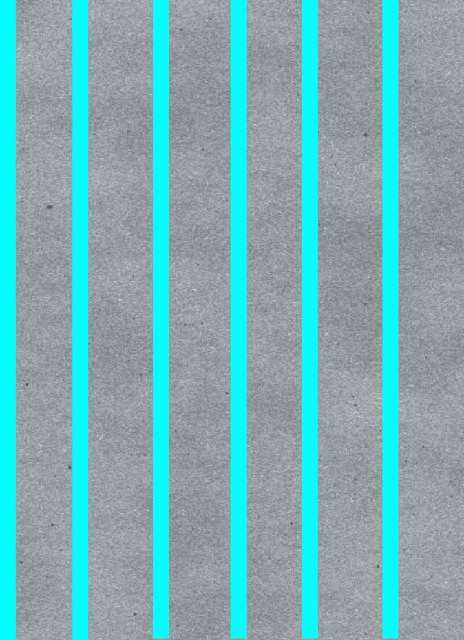
This pattern is drawn by a WebGL 1 fragment shader. Its source:

```glsl
precision highp float;

uniform vec2 u_resolution;

const float STRIPE_COUNT = 6.0;
const float STRIPE_PITCH = 0.1649;
const float STRIPE_HALF_WIDTH = 0.0171;
const vec3 CYAN = vec3(0.005, 1.0, 1.0);
const vec3 PAPER = vec3(0.588, 0.610, 0.627);
const vec3 SPECK = vec3(0.30, 0.30, 0.32);
const vec3 FRINGE = vec3(0.66, 0.59, 0.59);

float hash(vec2 p) {
  vec3 q = fract(vec3(p.xyx) * 0.1031);
  q += dot(q, q.yzx + 33.33);
  return fract((q.x + q.y) * q.z);
}

float valueNoise(vec2 p) {
  vec2 cell = floor(p);
  vec2 f = fract(p);
  f = f * f * (3.0 - 2.0 * f);
  float low = mix(hash(cell), hash(cell + vec2(1.0, 0.0)), f.x);
  float high = mix(hash(cell + vec2(0.0, 1.0)), hash(cell + 1.0), f.x);
  return mix(low, high, f.y);
}

float fbm(vec2 p) {
  float sum = 0.0;
  float amplitude = 0.5;
  for (int i = 0; i < 4; i++) {
    sum += amplitude * valueNoise(p);
    p = mat2(1.6, 1.2, -1.2, 1.6) * p + 17.3;
    amplitude *= 0.5;
  }
  return sum / 0.9375;
}

// Uneven spacing: every third stripe from the second sits left
float stripeCentre(float index) {
  float shift = -0.009 * step(abs(mod(index, 3.0) - 1.0), 0.5);
  shift += 0.0027 * step(abs(index - 3.0), 0.5);
  return 0.017 + STRIPE_PITCH * index + shift;
}

// Signed distance to the nearest stripe; later stripes stop above the base
float stripeDistance(vec2 p) {
  float nearest = 1.0;
  for (float i = 0.0; i < STRIPE_COUNT; i += 1.0) {
    float side = abs(p.x - stripeCentre(i)) - STRIPE_HALF_WIDTH;
    float base = mix(-1.0, 0.0034, step(1.5, i));
    nearest = min(nearest, max(side, base - p.y));
  }
  return nearest;
}

// One irregular dark fleck in some cells of a jittered grid
float specks(vec2 p, float cellSize, float chance, float maxRadius, float blur) {
  vec2 cell = floor(p / cellSize);
  vec2 jitter = vec2(hash(cell + 3.7), hash(cell + 41.3));
  vec2 d = p - (cell + 0.15 + 0.7 * jitter) * cellSize;
  d.x *= mix(0.65, 1.3, hash(cell + 67.1));
  float size = hash(cell + 12.9);
  float radius = maxRadius * mix(0.35, 1.0, size * size);
  float dist = length(d) + 0.001 * (valueNoise(p * 420.0) - 0.5);
  float present = step(hash(cell + 90.5), chance);
  return present * (1.0 - smoothstep(radius - blur, radius + blur, dist));
}

vec3 paperColor(vec2 p, float pixel) {
  // Broad clouds and faint horizontal streaks
  float clouds = fbm(p * vec2(5.0, 8.0) + 4.0) - 0.5;
  float streaks = fbm(p * vec2(18.0, 42.0) + 31.0) - 0.5;
  // Fibrous grain
  float grain = valueNoise(p * vec2(210.0, 320.0)) - 0.5;
  float fine = hash(floor(p * 372.0) + 7.0) - 0.5;
  float tone = 0.12 * clouds + 0.06 * streaks + 0.09 * grain + 0.06 * fine;
  // Pale flecks
  float fleck = smoothstep(0.84, 0.98, valueNoise(p * vec2(190.0, 290.0) + 55.0));
  vec3 color = PAPER + tone + 0.09 * fleck;
  // Dark inclusions, small and large
  float dark = 0.5 * specks(p, 0.037, 0.35, 0.0022, pixel);
  dark = max(dark, 0.75 * specks(p + 0.31, 0.13, 0.3, 0.0042, pixel));
  return mix(color, SPECK, dark);
}

void main() {
  vec2 p = gl_FragCoord.xy / u_resolution.x;
  float pixel = 1.0 / u_resolution.x;
  vec3 color = paperColor(p, pixel);

  // Warm, broken rim where paper meets stripe
  float dist = stripeDistance(p);
  float rim = 1.0 - smoothstep(0.001, 0.004, dist);
  color = mix(color, FRINGE, 0.55 * rim * valueNoise(p * 260.0));

  // Stripes with slightly ragged edges
  float ragged = dist + 0.0008 * (valueNoise(p * 300.0 + 9.0) - 0.5);
  float cover = 1.0 - smoothstep(-0.6 * pixel, 0.6 * pixel, ragged);
  gl_FragColor = vec4(mix(color, CYAN, cover), 1.0);
}
```
